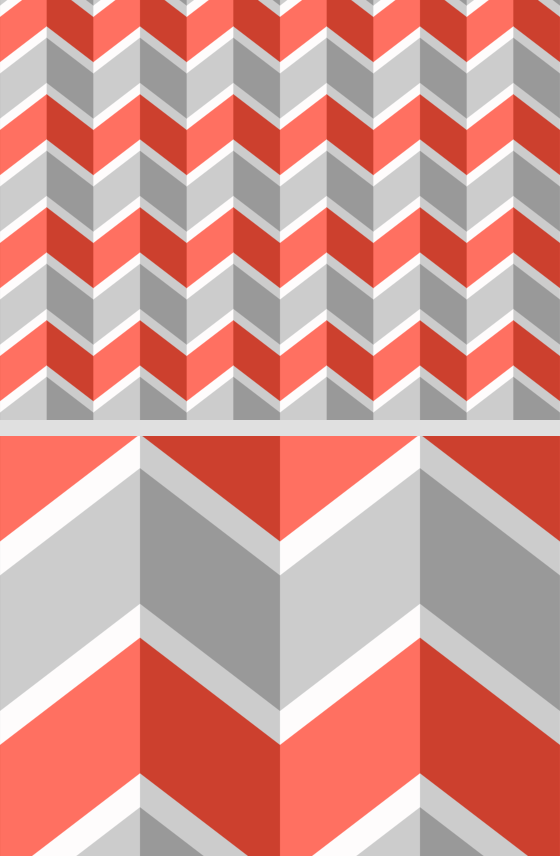
Top, the full canvas; bottom, a detail of the centre.
Give the GLSL for this pattern, as a WebGL 2 fragment shader.

```glsl
#version 300 es
precision highp float;

uniform vec2 u_resolution;
out vec4 fragColor;

// One face of the folded bands: alternating fills parted by a thin stripe.
vec3 foldedFace(float row, float soft, vec3 coral, vec3 gray, vec3 stripe) {
    float across = abs(fract(row) - 0.5);
    vec3 fill = mod(floor(row), 2.0) < 0.5 ? coral : gray;
    return mix(fill, stripe, smoothstep(0.4 - soft, 0.4 + soft, across));
}

void main() {
    vec2 p = gl_FragCoord.xy / u_resolution.y;
    float pixel = 0.75 / u_resolution.y;

    // Zigzag: twelve columns across a 4:3 canvas, peaks at odd column edges.
    float column = p.x * 9.0;
    float dropFromPeak = 0.0851 * abs(mod(column, 2.0) - 1.0);

    // Rows count downward; even rows are coral, odd rows gray.
    float rowHeight = 0.13455;
    float row = (1.0 - p.y - dropFromPeak - 0.2243) / rowHeight + 0.1;
    float rowSoft = 1.26 * pixel / rowHeight;

    vec3 lit = foldedFace(row, rowSoft,
        vec3(1.0, 0.44, 0.38), vec3(0.8), vec3(0.995, 0.99, 0.99));
    vec3 shaded = foldedFace(row, rowSoft,
        vec3(0.80, 0.25, 0.18), vec3(0.6), vec3(0.8));

    // Rising columns face the light, falling columns are in shade.
    float columnSoft = 9.0 * pixel;
    float fromShadeCenter = abs(mod(column - 0.5, 2.0) - 1.0);
    float light = smoothstep(0.5 - columnSoft, 0.5 + columnSoft, fromShadeCenter);

    fragColor = vec4(mix(shaded, lit, light), 1.0);
}
```
